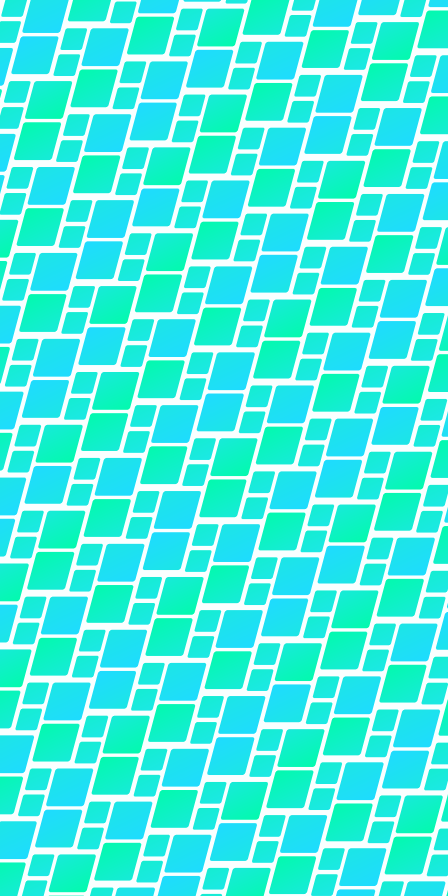
A WebGL 1 fragment shader for this pattern:

```glsl
precision highp float;
// Slanted paving: pairs of large rounded tiles with pairs of small ones on an oblique lattice.
// The plane is sheared so each tile becomes an upright box; nearby cells are looped over.
// Large tiles are blue or green, swapping in a nine-step rhythm, with soft gradients.

uniform vec2 u_resolution;

const float CANVAS_HEIGHT = 768.0;            // layout units, top to bottom
const float SLANT = 0.268;                    // tangent of 15 degrees
const vec2 ORIGIN = vec2(267.2, 302.0);       // corner of the reference cell
const vec2 STEP_DOWN = vec2(22.0, 73.65);     // lattice steps after the shear
const vec2 STEP_ACROSS = vec2(58.3, 28.4);
const vec2 LARGE = vec2(32.6, 32.4);
const vec2 SMALL = vec2(18.6, 18.6);
const float LARGE_DROP = 35.3;                // offset to the lower large tile
const vec2 SMALL_OFFSET = vec2(-21.7, 0.0);
const float SMALL_DROP = 22.3;

const vec3 GROUT = vec3(0.98, 1.0, 1.0);
const vec3 BLUE = vec3(0.12, 0.86, 1.0);
const vec3 BLUE_PALE = vec3(0.11, 0.90, 0.90);
const vec3 GREEN = vec3(0.01, 0.98, 0.68);
const vec3 GREEN_PALE = vec3(0.09, 0.92, 0.85);
const vec3 TEAL_GREEN = vec3(0.08, 0.93, 0.82);
const vec3 TEAL_BLUE = vec3(0.11, 0.91, 0.90);

// Signed distance to a rounded box given by its corner and size.
float roundedBox(vec2 p, vec2 size, float radius) {
  vec2 d = abs(p - 0.5 * size) - 0.5 * size + radius;
  return length(max(d, 0.0)) + min(max(d.x, d.y), 0.0) - radius;
}

// Lays one tile over the base, shaded diagonally from first to last.
vec3 layTile(vec3 base, vec2 p, vec2 size, float radius, vec3 first, vec3 last, float pixel) {
  float coverage = clamp(0.5 - roundedBox(p, size, radius) / pixel, 0.0, 1.0);
  float shade = clamp(dot(p / size, vec2(0.35, 0.65)), 0.0, 1.0);
  return mix(base, mix(first, last, shade), coverage);
}

// Large tile; green ones are brightest at the top unless flipped.
vec3 layLarge(vec3 base, vec2 p, bool green, bool flipped, float pixel) {
  vec3 first = green ? GREEN : BLUE_PALE;
  vec3 last = green ? GREEN_PALE : BLUE;
  return flipped ? layTile(base, p, LARGE, 2.2, last, first, pixel)
                 : layTile(base, p, LARGE, 2.2, first, last, pixel);
}

// True for three of every nine diagonal steps.
bool isSwapped(float k) {
  return mod(2.0 * k + 1.5, 9.0) < 3.0;
}

// The two large and two small tiles of one lattice cell.
vec3 layCell(vec3 base, vec2 p, vec2 cell, float pixel) {
  float k = cell.y + 2.0 * cell.x;
  bool upperSwap = isSwapped(k - 1.0);
  bool lowerSwap = isSwapped(k);
  vec2 s = p - SMALL_OFFSET;
  base = layLarge(base, p, upperSwap, upperSwap, pixel);
  base = layLarge(base, p - vec2(0.0, LARGE_DROP), !lowerSwap, lowerSwap, pixel);
  base = layTile(base, s, SMALL, 1.8, TEAL_GREEN, TEAL_BLUE, pixel);
  return layTile(base, s - vec2(0.0, SMALL_DROP), SMALL, 1.8, TEAL_GREEN, TEAL_BLUE, pixel);
}

// Lattice coordinates: x counts steps across, y counts steps down.
vec2 toLattice(vec2 p) {
  float area = STEP_ACROSS.x * STEP_DOWN.y - STEP_ACROSS.y * STEP_DOWN.x;
  return vec2(p.x * STEP_DOWN.y - p.y * STEP_DOWN.x,
              p.y * STEP_ACROSS.x - p.x * STEP_ACROSS.y) / area;
}

void main() {
  float pixel = CANVAS_HEIGHT / u_resolution.y;
  vec2 p = vec2(gl_FragCoord.x, u_resolution.y - gl_FragCoord.y) * pixel;
  p.x += SLANT * p.y;
  p -= ORIGIN;

  vec2 home = floor(toLattice(p));
  vec3 color = GROUT;
  for (int j = -1; j <= 1; j++) {
    for (int i = -1; i <= 1; i++) {
      vec2 cell = home + vec2(float(j), float(i));
      vec2 corner = cell.x * STEP_ACROSS + cell.y * STEP_DOWN;
      color = layCell(color, p - corner, cell, pixel);
    }
  }
  gl_FragColor = vec4(color, 1.0);
}
```
